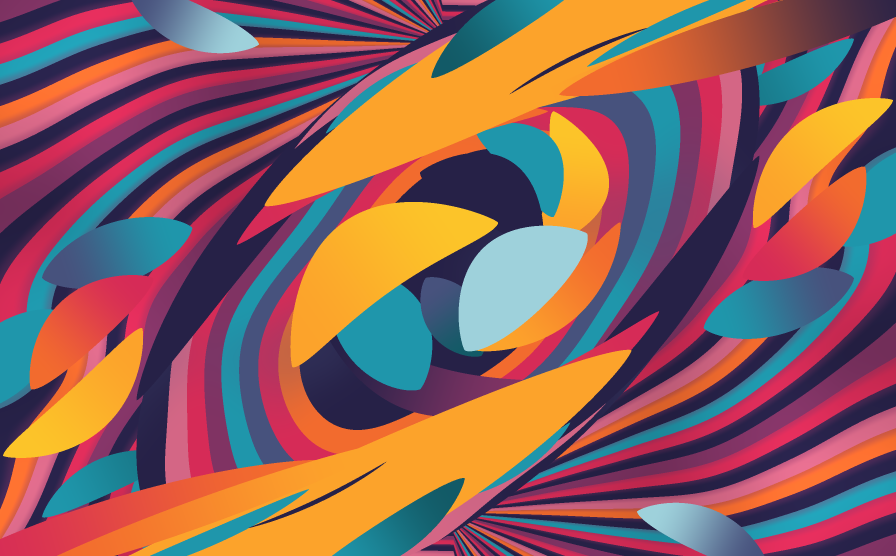
Reproduce this background procedurally as a WebGL 2 fragment shader.

```glsl
#version 300 es
precision highp float;
uniform vec2 u_resolution;
out vec4 fragColor;

const vec3 CRIMSON = vec3(0.84, 0.17, 0.34);
const vec3 NAVY = vec3(0.15, 0.13, 0.28);
const vec3 TEAL = vec3(0.12, 0.59, 0.67);
const vec3 AMBER = vec3(0.99, 0.64, 0.17);
const vec3 YELLOW = vec3(0.99, 0.77, 0.16);
const vec3 ORANGE = vec3(0.95, 0.42, 0.18);
const vec3 PLUM = vec3(0.50, 0.20, 0.39);
const vec3 PINK = vec3(0.83, 0.40, 0.52);
const vec3 SLATE = vec3(0.28, 0.32, 0.49);
const vec3 ICE = vec3(0.62, 0.82, 0.86);

const vec3 FAN[9] = vec3[9](CRIMSON, NAVY, PLUM, CRIMSON, NAVY, PINK, ORANGE, NAVY, TEAL);
const vec3 RINGS[9] = vec3[9](NAVY, PINK, CRIMSON, PLUM, TEAL, SLATE, CRIMSON, ORANGE, NAVY);

vec2 hashGradient(vec2 cell) {
  float angle = 6.2832 * fract(sin(dot(cell, vec2(127.1, 311.7))) * 43758.5);
  return vec2(cos(angle), sin(angle));
}

float gradientNoise(vec2 p) {
  vec2 i = floor(p), f = p - i;
  vec2 u = f * f * f * (f * (f * 6.0 - 15.0) + 10.0);
  vec2 e = vec2(1.0, 0.0);
  float low = mix(dot(hashGradient(i), f), dot(hashGradient(i + e), f - e), u.x);
  float high = mix(dot(hashGradient(i + e.yx), f - e.yx), dot(hashGradient(i + 1.0), f - 1.0), u.x);
  return mix(low, high, u.y);
}

// Bent, tapered leaf from a to b, shaded along its length
void leaf(inout vec3 color, vec2 p, vec2 a, vec2 b, float bend, float halfWidth, vec3 startColor, vec3 endColor) {
  vec2 axis = b - a;
  float len = length(axis);
  vec2 dir = axis / len;
  float x = dot(p - a, dir) / len;
  float arch = max(4.0 * x * (1.0 - x), 0.0);
  float y = dot(p - a, vec2(-dir.y, dir.x)) - bend * arch;
  if (abs(y) < halfWidth * pow(arch, 0.75)) color = mix(startColor, endColor, smoothstep(0.1, 0.9, x));
}

// Streaks that converge on a focus and curl into blobs further down
vec3 fanStreaks(vec2 q, vec2 focus) {
  vec2 ray = focus - q;
  float curl = mix(1.2, 4.5, smoothstep(0.06, -0.2, q.y));
  float v = atan(-ray.y, max(ray.x, 0.02)) * 20.0 + curl * gradientNoise(q * 3.2) + 5.0 * dot(ray, ray) + 60.0;
  vec3 color = FAN[int(mod(floor(v), 9.0))];
  color = mix(color, PLUM, 0.35 * smoothstep(0.5, 0.0, fract(v)));
  return color * (1.0 + 0.2 * gradientNoise(q * 4.0));
}

// Nested oval bands around the centre
vec3 ovalRings(vec2 p, float radius) {
  float v = (1.05 - radius) * 14.0 + 1.6 * gradientNoise(p * 3.0 + 7.0);
  vec3 color = RINGS[int(clamp(floor(v), 0.0, 8.0))];
  return mix(color, SLATE, 0.3 * smoothstep(-0.1, 0.6, gradientNoise(p * 4.0)));
}

void centrePetals(inout vec3 color, vec2 p) {
  leaf(color, p, vec2(-0.24, -0.05), vec2(0.18, -0.19), -0.08, 0.045, NAVY, PLUM);
  leaf(color, p, vec2(-0.20, 0.01), vec2(-0.05, -0.20), 0.01, 0.08, TEAL, TEAL);
  leaf(color, p, vec2(-0.04, 0.00), vec2(0.06, -0.14), 0.0, 0.05, SLATE, TEAL * 0.6);
  leaf(color, p, vec2(0.19, 0.30), vec2(0.16, 0.05), 0.06, 0.055, YELLOW, AMBER);
  leaf(color, p, vec2(0.05, 0.27), vec2(0.19, 0.11), 0.04, 0.05, TEAL, TEAL);
  leaf(color, p, vec2(-0.05, 0.19), vec2(0.17, 0.06), 0.04, 0.06, NAVY, NAVY);
  leaf(color, p, vec2(0.05, -0.13), vec2(0.31, 0.10), -0.04, 0.035, AMBER, ORANGE);
  leaf(color, p, vec2(-0.28, -0.16), vec2(0.09, 0.10), 0.085, 0.075, AMBER, YELLOW);
  leaf(color, p, vec2(0.03, -0.13), vec2(0.25, 0.08), 0.035, 0.075, ICE, ICE);
}

void sideLeaves(inout vec3 color, vec2 q) {
  leaf(color, q, vec2(-0.58, 0.53), vec2(-0.34, 0.42), -0.02, 0.04, SLATE, ICE);
  leaf(color, q, vec2(-0.73, 0.00), vec2(-0.46, 0.09), 0.0, 0.055, SLATE, TEAL);
  leaf(color, q, vec2(-0.90, -0.24), vec2(-0.70, -0.06), 0.0, 0.06, TEAL, TEAL);
  leaf(color, q, vec2(-0.75, -0.20), vec2(-0.53, 0.00), 0.03, 0.05, ORANGE, CRIMSON);
  leaf(color, q, vec2(-0.80, -0.32), vec2(-0.55, -0.09), -0.04, 0.045, YELLOW, AMBER);
  leaf(color, q, vec2(-0.73, -0.43), vec2(-0.49, -0.32), 0.02, 0.032, TEAL, TEAL * 0.8);
}

void diagonalRibbons(inout vec3 color, vec2 q, vec3 cornerColor) {
  leaf(color, q, vec2(-0.95, -0.55), vec2(-0.20, -0.33), 0.0, 0.05, cornerColor, ORANGE);
  leaf(color, q, vec2(-0.56, -0.22), vec2(-0.09, 0.35), 0.04, 0.042, NAVY, NAVY);
  leaf(color, q, vec2(-0.22, 0.26), vec2(0.02, 0.40), 0.02, 0.014, TEAL, TEAL);
  leaf(color, q, vec2(-0.38, 0.06), vec2(0.18, 0.30), 0.06, 0.035, CRIMSON, ORANGE);
  leaf(color, q, vec2(-0.33, 0.13), vec2(1.00, 0.75), 0.05, 0.10, AMBER, AMBER);
  leaf(color, q, vec2(0.08, 0.29), vec2(0.80, 0.55), 0.0, 0.025, AMBER, ORANGE);
  leaf(color, q, vec2(-0.03, 0.36), vec2(0.25, 0.54), 0.02, 0.035, TEAL * 0.6, TEAL);
  leaf(color, q, vec2(0.25, 0.38), vec2(0.62, 0.54), 0.01, 0.014, TEAL, TEAL);
  leaf(color, q, vec2(0.11, 0.33), vec2(0.36, 0.45), 0.01, 0.004, NAVY, NAVY);
}

vec3 scene(vec2 p) {
  vec2 tilted = vec2(p.x + p.y, p.y - p.x) * 0.7071;
  float radius = length(tilted / vec2(0.68, 0.36));
  vec3 color = fanStreaks(tilted.y > 0.0 ? p : -p, vec2(0.01, 0.42));
  sideLeaves(color, p);
  sideLeaves(color, -p);
  if (radius < 1.03) color = ovalRings(p, radius);
  centrePetals(color, p);
  diagonalRibbons(color, p, CRIMSON);
  diagonalRibbons(color, -p, NAVY);
  return color;
}

void main() {
  // Average a 3 by 3 grid of samples for smooth edges
  vec3 sum = vec3(0.0);
  for (int i = 0; i < 9; i++) {
    vec2 offset = (vec2(i % 3, i / 3) - 1.0) / 3.0;
    sum += scene((gl_FragCoord.xy + offset - 0.5 * u_resolution) / u_resolution.y);
  }
  fragColor = vec4(sum / 9.0, 1.0);
}
```
